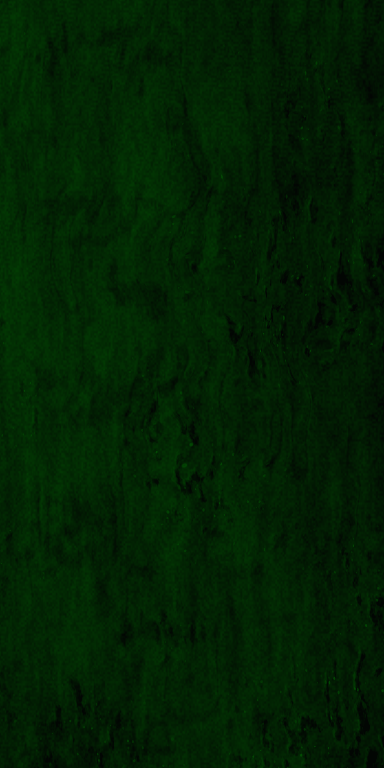
This texture is drawn by a Shadertoy shader. Its source:

```glsl
#define BASE_GREEN 0.139
#define SIDE_SHADE 0.040
#define CLOUD_CONTRAST 0.085
#define FIBRE_CONTRAST 0.085
#define VEIN_DEPTH 0.026
#define CRACK_DEPTH 0.070
#define STAIN_DEPTH 0.045
#define FLECK_LIGHT 0.120
#define GRAIN_CONTRAST 0.060
#define WARP 0.11

float hash(vec2 p) {
    return fract(sin(dot(p, vec2(127.1, 311.7))) * 43758.5453);
}

float noise(vec2 p) {
    vec2 i = floor(p), f = fract(p);
    f = f * f * (3.0 - 2.0 * f);
    return mix(mix(hash(i), hash(i + vec2(1, 0)), f.x),
               mix(hash(i + vec2(0, 1)), hash(i + vec2(1, 1)), f.x), f.y);
}

float fbm(vec2 p) {
    float sum = 0.0, amp = 0.5;
    for (int i = 0; i < 4; i++) {
        sum += amp * noise(p);
        p = p * 2.03 + vec2(17.3, 9.1);
        amp *= 0.5;
    }
    return sum / 0.9375;
}

// Bends the vertical grain, most strongly around the middle of the board
vec2 bendGrain(vec2 p) {
    vec2 d = (p - vec2(0.62, 1.25)) * vec2(2.2, 1.8);
    float knot = exp(-dot(d, d));
    vec2 bend = vec2(fbm(p * vec2(6.0, 4.5)), fbm(p * vec2(5.0, 4.0) + 31.0)) - 0.5;
    return p + bend * WARP * (0.4 + 1.1 * knot);
}

// Sparse, slightly tall flecks of irregular size
float flecks(vec2 p) {
    vec2 cell = floor(p), f = fract(p) - 0.5;
    f += 0.4 * (vec2(hash(cell + 11.0), hash(cell + 23.0)) - 0.5);
    float radius = 0.16 + 0.22 * hash(cell + 37.0);
    return smoothstep(0.86, 1.0, hash(cell + 5.0)) * (1.0 - smoothstep(radius * 0.4, radius, length(f)));
}

void mainImage(out vec4 fragColor, in vec2 fragCoord) {
    vec2 p = fragCoord / iResolution.x;
    vec2 q = bendGrain(p);
    float wear = smoothstep(0.38, 0.66, fbm(p * vec2(4.0, 2.5) + 3.0) + 0.14 * (0.8 - p.y));

    // Broad light: bright left side, shaded right side and edges
    float green = BASE_GREEN + SIDE_SHADE * (0.5 - smoothstep(0.15, 0.9, p.x));
    green += CLOUD_CONTRAST * (fbm(p * vec2(3.0, 2.2) + 8.0) - 0.5);
    green -= 0.02 * smoothstep(0.94, 1.0, p.x);

    // Long fibres, from coarse to hair-thin
    green += FIBRE_CONTRAST * (fbm(q * vec2(26.0, 3.2)) - 0.5);
    green += FIBRE_CONTRAST * 0.8 * (fbm(q * vec2(64.0, 14.0) + 40.0) - 0.5);

    // Thin dark outlines of the bent grain, lit along one side
    float contour = noise(q * vec2(22.0, 4.5) + 60.0) - 0.5;
    float broken = smoothstep(0.3, 0.6, noise(p * vec2(9.0, 6.0) + 12.0));
    green -= VEIN_DEPTH * broken * (1.0 - smoothstep(0.0, 0.08, abs(contour)));
    green += VEIN_DEPTH * 0.7 * broken * (1.0 - smoothstep(0.0, 0.08, abs(contour - 0.13)));

    // Small cracks with lit rims, densest in the worn areas
    float crack = fbm(q * vec2(58.0, 27.0) + 90.0);
    float rim = fbm((q + vec2(0.007, -0.007)) * vec2(58.0, 27.0) + 90.0);
    green -= CRACK_DEPTH * (0.2 + wear) * smoothstep(0.60, 0.76, crack);
    green += 0.045 * (0.2 + wear) * smoothstep(0.58, 0.74, rim) * (1.0 - smoothstep(0.52, 0.62, crack));

    // Small ragged stains, wider than tall
    float stain = fbm(p * vec2(5.5, 9.0) + 71.0);
    float ragged = fbm(q * vec2(60.0, 22.0) + 150.0);
    green -= STAIN_DEPTH * smoothstep(0.60, 0.80, stain + 0.6 * (ragged - 0.5));

    // Bright flecks and fine grain
    green += FLECK_LIGHT * (0.2 + wear) * flecks(q * vec2(85.0, 60.0));
    green += GRAIN_CONTRAST * (noise(p * vec2(210.0, 170.0)) - 0.5);

    green = clamp(green, 0.025, 0.32);
    fragColor = vec4(0.008, green, 0.010, 1.0);
}
```
